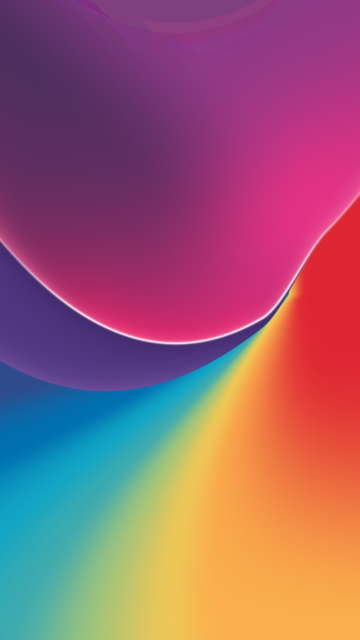
Write a Shadertoy shader that draws this background.

```glsl
// Draws glossy folded sheets: a plum and pink sheet over a violet band and a rainbow fan.

// Upper sheet
const vec3 PLUM = vec3(0.28, 0.185, 0.37);
const vec3 VIOLET = vec3(0.54, 0.23, 0.53);
const vec3 PINK = vec3(0.89, 0.195, 0.52);
const vec3 ROSE = vec3(0.91, 0.15, 0.41);
const vec3 RIM_LIGHT = vec3(1.0, 0.90, 0.94);
const vec3 RIM_GLOW = vec3(1.0, 0.50, 0.68);
// Middle band
const vec3 BAND_DARK = vec3(0.25, 0.16, 0.42);
const vec3 BAND = vec3(0.31, 0.21, 0.50);
const vec3 BAND_EDGE = vec3(0.49, 0.36, 0.66);
// Fan, from cool to warm
const vec3 DEEP_BLUE = vec3(0.18, 0.30, 0.55);
const vec3 BLUE = vec3(0.00, 0.44, 0.69);
const vec3 CYAN = vec3(0.07, 0.65, 0.77);
const vec3 TEAL = vec3(0.25, 0.67, 0.68);
const vec3 GREEN = vec3(0.63, 0.77, 0.48);
const vec3 YELLOW = vec3(0.93, 0.78, 0.34);
const vec3 ORANGE = vec3(0.98, 0.69, 0.30);
const vec3 RED = vec3(0.87, 0.15, 0.20);
// Layout, as fractions of the canvas
const vec2 RIM_LOW = vec2(0.488, 0.4635);
const vec2 PINK_CENTER = vec2(0.88, 0.67);
const vec2 PINK_SIZE = vec2(0.22, 0.155);
const float FAN_TIP = 0.56;

// Height of the lit rim: a bowl that lifts into a crest on the right
float rimHeight(float x) {
    float d = x - RIM_LOW.x;
    return RIM_LOW.y + 0.68 * d * d + 0.056 * smoothstep(0.24, 0.42, d);
}

// Height of the lower edge of the violet band
float bandHeight(float x) {
    float gap = 0.185 * pow(max(1.0 - x / 0.88, 0.0), 1.6);
    return rimHeight(x) - gap - 0.004 * (1.0 - smoothstep(0.82, 0.95, x));
}

// Slope factor turning a vertical offset into a distance
float slopeScale(float x, float aspect) {
    float slope = (rimHeight(x + 0.005) - rimHeight(x - 0.005)) / (0.01 * aspect);
    return inversesqrt(1.0 + slope * slope);
}

// Rainbow fan spreading downwards from the tip of the fold
vec3 fanColor(vec2 p) {
    float q = max(FAN_TIP - p.y, 0.03);
    float y = min(p.y, FAN_TIP - 0.02);
    float offset = p.x - (0.455 + 1.2 * y * y);

    float cool = -offset * (1.0 + 4.0 * q * q) / (q * q);
    vec3 color = mix(YELLOW, GREEN, smoothstep(-0.2, 1.7, cool));
    color = mix(color, TEAL, smoothstep(1.2, 3.2, cool));
    color = mix(color, CYAN, smoothstep(2.8, 5.4, cool));
    color = mix(color, BLUE, smoothstep(4.8, 9.8, cool));
    color = mix(color, DEEP_BLUE, smoothstep(9.0, 24.0, cool));

    float warm = max(offset / q, 0.0);
    float redness = (1.0 - exp(-1.6 * warm * warm)) * smoothstep(0.0, 0.46, p.y);
    color = mix(color, ORANGE, smoothstep(0.0, 0.3, warm));
    return mix(color, RED, redness);
}

// Violet band with a pale lower edge
vec3 bandColor(vec2 p, float rim, float bottom) {
    vec3 color = mix(BAND, BAND_DARK, exp(-(rim - p.y) / 0.03));
    float edge = exp(-max(p.y - bottom, 0.0) / 0.022);
    return mix(color, BAND_EDGE, 0.65 * edge * (1.0 - smoothstep(0.35, 0.78, p.x)));
}

// Plum sheet with a pink bloom and a rose glow above the rim
vec3 sheetColor(vec2 p, float rim, float aspect) {
    float fold = p.y + 0.54 * p.x - 0.98;
    vec3 color = mix(PLUM, VIOLET, smoothstep(-0.06, 0.25, fold));

    float above = max(p.y - rim, 0.0);
    float glow = exp(-above / 0.13) * mix(0.45, 1.0, smoothstep(0.0, 0.35, p.x));
    color = mix(color, ROSE, glow * (1.0 - 0.5 * smoothstep(0.65, 0.9, p.x)));

    vec2 d = (p - PINK_CENTER) * vec2(aspect, 1.0);
    vec2 bloom = vec2(d.x + d.y, d.x - d.y) * 0.7071 / PINK_SIZE;
    return mix(color, PINK, exp(-dot(bloom, bloom)));
}

void mainImage(out vec4 fragColor, in vec2 fragCoord) {
    vec2 p = fragCoord / iResolution.xy;
    float aspect = iResolution.x / iResolution.y;
    float aa = 1.0 / iResolution.y;
    float rim = rimHeight(p.x);
    float bottom = bandHeight(p.x);
    float scale = slopeScale(p.x, aspect);
    float rimDist = (p.y - rim) * scale;
    float bandDist = (p.y - bottom) * scale;

    // Stack the sheets from back to front
    vec3 color = fanColor(p);
    color = mix(color, bandColor(p, rim, bottom), smoothstep(-aa, aa, bandDist));
    vec3 sheet = sheetColor(p, rim, aspect);

    // Soft light on the sheet, wider towards both ends
    float ends = 1.0 - smoothstep(0.0, 0.25, p.x) + smoothstep(0.75, 1.0, p.x);
    float glow = exp(-max(rimDist, 0.0) / mix(0.007, 0.013, ends));
    sheet = mix(sheet, RIM_GLOW, 0.6 * glow);
    color = mix(color, sheet, smoothstep(-aa, aa, rimDist));

    // Thin highlight along the rim
    float line = exp(-pow(rimDist / 0.0022, 2.0));
    color = mix(color, RIM_LIGHT, line * mix(0.95, 0.4, ends));
    fragColor = vec4(color, 1.0);
}
```
